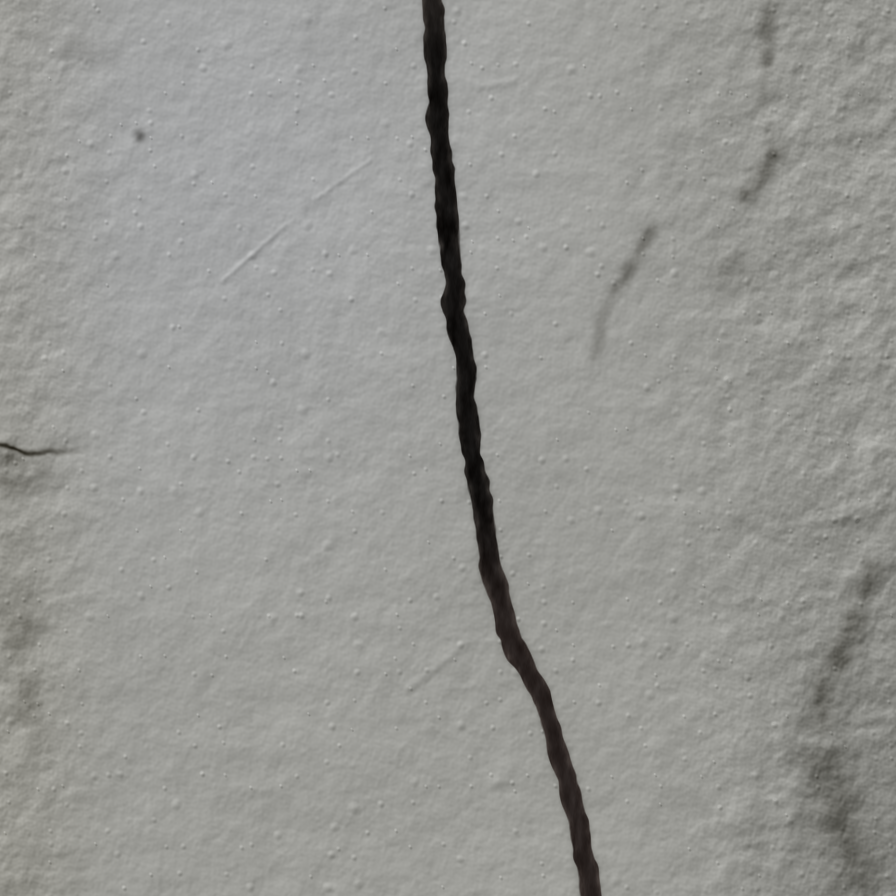
Reproduce this texture procedurally as a Shadertoy shader.

```glsl
// Weathered grey plaster wall split by a dark, winding vertical crack.

const int CRACK_POINTS = 14;
const vec2 CRACK[CRACK_POINTS] = vec2[](
    vec2(.481, 1.03), vec2(.487, .909), vec2(.491, .844), vec2(.500, .753),
    vec2(.507, .661), vec2(.518, .596), vec2(.523, .518), vec2(.537, .440),
    vec2(.549, .362), vec2(.571, .284), vec2(.603, .225), vec2(.625, .154),
    vec2(.645, .082), vec2(.666, -.03));

float hash(vec2 p) {
    vec3 q = fract(p.xyx * vec3(.1031, .1030, .0973));
    q += dot(q, q.yzx + 33.33);
    return fract((q.x + q.y) * q.z);
}

float noise(vec2 p) {
    vec2 i = floor(p), f = fract(p);
    f = f * f * (3. - 2. * f);
    return mix(mix(hash(i), hash(i + vec2(1, 0)), f.x),
               mix(hash(i + vec2(0, 1)), hash(i + vec2(1, 1)), f.x), f.y);
}

float fbm(vec2 p) {
    float sum = 0., amp = .5;
    for (int i = 0; i < 4; i++) {
        sum += amp * noise(p);
        p = mat2(1.6, 1.2, -1.2, 1.6) * p + 17.3;
        amp *= .5;
    }
    return sum;
}

// Distance to a segment, signed by the side of the line
float segment(vec2 p, vec2 a, vec2 b) {
    vec2 ap = p - a, ab = b - a;
    float d = length(ap - ab * clamp(dot(ap, ab) / dot(ab, ab), 0., 1.));
    return ab.x * ap.y - ab.y * ap.x < 0. ? -d : d;
}

// Soft-edged line
float stroke(vec2 p, vec2 a, vec2 b, float width) {
    float d = segment(p, a, b) / width;
    return exp(-d * d);
}

// Soft-edged ellipse
float blob(vec2 p, vec2 center, vec2 radius) {
    vec2 d = (p - center) / radius;
    return exp(-dot(d, d));
}

// Negative on the left of the crack, positive on the right
float crackDistance(vec2 p) {
    float best = 1e3;
    for (int i = 0; i < CRACK_POINTS - 1; i++) {
        float d = segment(p, CRACK[i], CRACK[i + 1]);
        if (abs(d) < abs(best)) best = d;
    }
    return best;
}

// Scattered round grains, one candidate per grid cell
float grains(vec2 p, float density) {
    vec2 cell = floor(p), f = fract(p);
    float chance = hash(cell + 7.1);
    vec2 center = .3 + .4 * vec2(hash(cell + 31.7), hash(cell + 59.3));
    float radius = mix(.12, .28, hash(cell + 83.9));
    return step(chance, density) * smoothstep(radius, 0., length(f - center));
}

// Plaster relief, coarser where roughness is high
float relief(vec2 p, float roughness) {
    float h = fbm(p * 42.) * mix(.35, .85, roughness);
    h += fbm(p * 13. + 5.) * mix(.3, .9, roughness);
    h += noise(p * 210.) * .035;
    h += grains(p * 34., .16) * .13 + grains(p * 62. + 40., .14) * .10;
    // Larger lumps and raised ridges
    h += .22 * blob(p, vec2(.554, .128), vec2(.010, .007));
    h += .30 * blob(p, vec2(.820, .083), vec2(.016, .018));
    h += .18 * blob(p, vec2(.835, .035), vec2(.014, .016));
    h += .10 * stroke(p, vec2(.455, .233), vec2(.520, .283), .005);
    h += .12 * stroke(p, vec2(.535, .904), vec2(.572, .911), .005);
    h += .10 * stroke(p, vec2(.250, .690), vec2(.318, .750), .003);
    h += .07 * stroke(p, vec2(.350, .778), vec2(.412, .822), .003);
    return h;
}

// Darkening from soot, damp and shallow hairlines
float stains(vec2 p) {
    vec2 q = p + .022 * (vec2(fbm(p * 26.), fbm(p * 26. + 70.)) - .47);
    float patchy = smoothstep(.25, .65, fbm(p * 40. + 11.));
    float s = .13 * stroke(q, vec2(.855, 1.), vec2(.853, .93), .009);
    s += .06 * stroke(q, vec2(.850, .92), vec2(.860, .83), .008);
    s += .17 * stroke(q, vec2(.862, .825), vec2(.836, .787), .011);
    s += .08 * blob(q, vec2(.820, .690), vec2(.022, .025));
    s += .14 * stroke(q, vec2(.725, .745), vec2(.686, .675), .007);
    s += .09 * stroke(q, vec2(.684, .675), vec2(.660, .600), .007);
    s += .13 * stroke(q, vec2(.975, .360), vec2(.938, .265), .013);
    s += .14 * stroke(q, vec2(.930, .260), vec2(.908, .195), .014);
    s += .12 * stroke(q, vec2(.920, .150), vec2(.950, .02), .025);
    s += .16 * blob(q, vec2(.015, .475), vec2(.030, .022));
    s += .14 * blob(q, vec2(.020, .305), vec2(.030, .028));
    s += .10 * blob(q, vec2(.035, .215), vec2(.025, .040));
    s += .05 * blob(q, vec2(.095, .945), vec2(.030, .025));
    s *= mix(.45, 1.2, patchy);
    s += .25 * blob(p, vec2(.156, .848), vec2(.006, .007));
    float hairline = stroke(q, vec2(-.02, .499), vec2(.092, .497), .0035);
    return s + .38 * hairline * smoothstep(.105, .03, p.x);
}

void mainImage(out vec4 fragColor, in vec2 fragCoord) {
    vec2 p = fragCoord / iResolution.xy;
    float pixel = 1. / iResolution.y;

    // Broad tone: cool upper left, dim right side, warm left border
    float rightSide = smoothstep(.66, .95, p.x + .05 * (fbm(p * 6.) - .5));
    float leftSide = smoothstep(.16, .0, p.x);
    float roughness = clamp(rightSide + .7 * leftSide, 0., 1.);
    vec3 color = mix(vec3(.612, .612, .592), vec3(.635, .640, .642),
                     blob(p, vec2(.25, .82), vec2(.35, .40)));
    color -= rightSide * mix(.045, .025, p.y);
    color -= .07 * blob(p, vec2(1.02, .05), vec2(.16, .28));
    color -= leftSide * vec3(.018, .022, .032);
    color += .05 * (fbm(p * 5. + 3.) - .47);

    // Relief lit from the upper left
    vec2 toLight = vec2(-.0016, .0026);
    float slope = relief(p, roughness) - relief(p + toLight, roughness);
    color += clamp(slope * .85, -.16, .12);
    color -= stains(p) * vec3(.98, 1., 1.02);

    // Crack with ragged edges and a worn lip
    vec2 wobble = vec2(noise(p * 38.) - .5, noise(p * 95. + 9.) - .5);
    float side = crackDistance(p + vec2(.005 * wobble.x + .003 * wobble.y, 0));
    float halfWidth = .0112 + .003 * (noise(vec2(p.y * 45., 4.)) - .5);
    float edge = abs(side) - halfWidth;
    color -= .09 * exp(-max(edge, 0.) / .0025);

    float fibre = fbm(p * vec2(150., 55.));
    vec3 depth = mix(vec3(.145, .120, .112), vec3(.062, .056, .052),
                     smoothstep(.28, .48, p.y));
    depth = mix(depth, vec3(.16, .145, .135), .6 * smoothstep(.93, 1., p.y));
    depth += .12 * (fibre - .42);
    depth += vec3(.13, .12, .11) * smoothstep(.004, .011, abs(side)) * fibre;
    color = mix(depth, color, smoothstep(-pixel, pixel * 1.2, edge));

    fragColor = vec4(clamp(color, 0., 1.), 1.);
}
```
